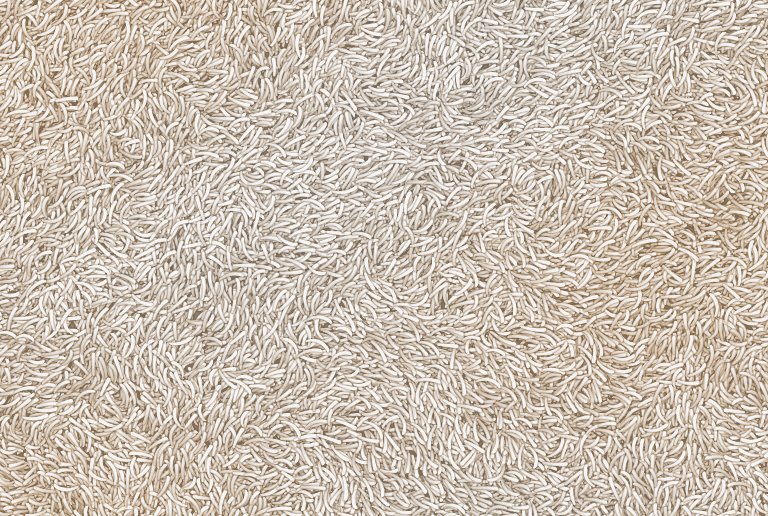
A Shadertoy shader for this texture:

```glsl
#define CELL 0.030          // scatter grid, in canvas heights
#define LAYERS 12           // stacked strands per cell
#define STRAND_RADIUS 0.0036
#define STRAND_MIN 0.012    // half lengths
#define STRAND_MAX 0.022
#define TUFT_SIZE 0.075
#define TUFT_TURN 1.7       // direction change between tufts
#define STRAND_TURN 1.25    // direction change inside a tuft
#define SHADOW 0.26
#define BRIGHTNESS 0.90
#define WARM_TINT vec3(0.085, -0.005, -0.105)

vec4 hash4(vec3 p) {
    vec4 q = fract(p.xyzx * vec4(0.1031, 0.1030, 0.0973, 0.1099));
    q += dot(q, q.wzxy + 33.33);
    return fract((q.xxyz + q.yzzw) * q.zywx);
}

// Broad lay of the pile, as an angle
float pileAngle(vec2 p) {
    return 0.6 + 0.9 * sin(4.1 * p.x + 1.6 * sin(3.3 * p.y + 0.7))
               + 0.7 * sin(7.3 * p.y - 5.2 * p.x + 1.9)
               + 0.4 * sin(17.0 * p.x + 13.0 * p.y);
}

// Slow drift between cool and tan areas, about 0 to 1
float warmth(vec2 p) {
    return 0.58 + 0.22 * sin(4.3 * p.x + 1.1 + sin(3.7 * p.y))
                + 0.16 * sin(5.9 * p.y - 2.7 * p.x + 2.4);
}

// Paints one strand and its soft shadow over the tone below it
float paintStrand(float tone, vec2 p, vec2 root, vec4 rnd, float depth, float pixel) {
    vec2 offset = p - root;

    // Strands of one tuft share a direction and fan out across it
    vec2 tuftPos = root / TUFT_SIZE
                 + 0.35 * sin(root.yx * vec2(61.0, 53.0) + root * 23.0);
    vec4 tuft = hash4(vec3(floor(tuftPos), 71.0));
    float angle = pileAngle(root) + TUFT_TURN * (tuft.x - 0.5)
                + 0.7 * (fract(tuftPos.x) - 0.5) + STRAND_TURN * (rnd.z - 0.5);
    vec2 dir = vec2(cos(angle), sin(angle));
    vec2 q = vec2(dot(offset, dir), dot(offset, vec2(-dir.y, dir.x)));

    // Bent capsule, thinner at the base
    float halfLen = mix(STRAND_MIN, STRAND_MAX, rnd.w);
    float bend = 0.7 * (fract(rnd.z * 17.0 + rnd.w * 5.0) - 0.5);
    q.y -= bend * q.x * q.x / halfLen;
    float along = clamp(0.5 + 0.5 * q.x / halfLen, 0.0, 1.0);
    float radius = STRAND_RADIUS * mix(0.8, 1.08, along);
    float dist = length(vec2(max(abs(q.x) - halfLen, 0.0), q.y));

    // Rounded side shading, lit from above
    float across = clamp(q.y / radius, -1.0, 1.0);
    float side = across * across - 0.25 * across * dir.x;
    float shade = fract(rnd.w * 31.0 + rnd.z * 7.0);
    float strandTone = BRIGHTNESS + 0.07 * (depth - 0.3)
                     + 0.15 * (shade - 0.5) + 0.08 * (tuft.y - 0.5)
                     + 0.15 * (along - 0.5) - 0.16 * side;

    float halo = 1.0 - smoothstep(0.7 * radius, 2.3 * radius, dist);
    float cover = clamp((radius - dist) / pixel + 0.5, 0.0, 1.0);
    tone *= 1.0 - SHADOW * halo;
    return mix(tone, min(strandTone, 0.97), cover);
}

void mainImage(out vec4 fragColor, in vec2 fragCoord) {
    vec2 p = fragCoord / iResolution.y;
    float pixel = 1.0 / iResolution.y;
    float reach = STRAND_MAX * 1.1 + STRAND_RADIUS * 2.3;
    float tone = 0.5;

    // Pile built from the backing up, each layer on its own shifted grid
    for (int k = 0; k < LAYERS; k++) {
        float layer = float(k);
        vec2 shift = fract(layer * vec2(0.618, 0.414));
        vec2 cell = floor(p / CELL + shift);
        for (int j = -1; j <= 1; j++)
        for (int i = -1; i <= 1; i++) {
            vec2 id = cell + vec2(i, j);
            vec4 rnd = hash4(vec3(id, layer + 5.0));
            vec2 root = (id + rnd.xy - shift) * CELL;
            vec2 away = p - root;
            if (dot(away, away) > reach * reach) continue;
            tone = paintStrand(tone, p, root, rnd, layer / float(LAYERS - 1), pixel);
        }
    }

    // Warm shadows, neutral highlights
    float warm = warmth(p);
    tone = clamp(tone + 0.05 * (0.55 - warm), 0.42, 0.96);
    float tint = smoothstep(0.96, 0.68, tone) * mix(0.45, 1.1, warm);
    fragColor = vec4(vec3(tone) + WARM_TINT * tint, 1.0);
}
```
